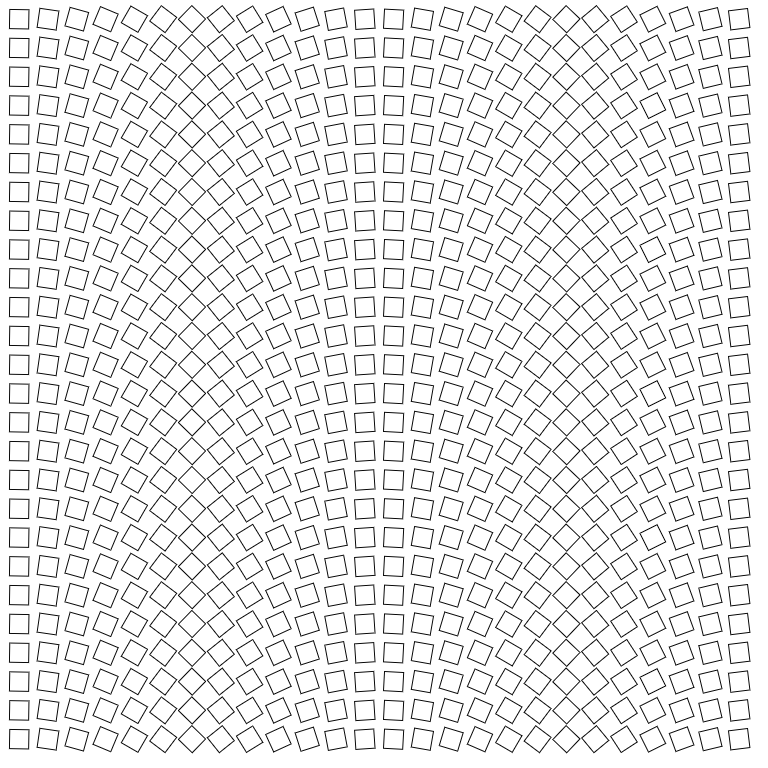
A Shadertoy shader for this pattern:

```glsl
// Grid of thin outlined squares that turn a little further in each column.

mat2 turnClockwise(float angle) {
    float c = cos(angle), s = sin(angle);
    return mat2(c, -s, s, c);
}

// Share of a pixel covered by a line centred on distance zero
float lineCoverage(float dist, float halfWidth, float pixel) {
    float high = min(dist + 0.5 * pixel, halfWidth);
    float low = max(dist - 0.5 * pixel, -halfWidth);
    return clamp((high - low) / pixel, 0.0, 1.0);
}

void mainImage(out vec4 fragColor, in vec2 fragCoord) {
    // Grid counted from the top left, one unit per cell
    float cellsPerCanvas = 80.0 / 3.0;
    vec2 canvas = fragCoord / iResolution.y;
    vec2 grid = vec2(canvas.x, 1.0 - canvas.y) * cellsPerCanvas - 1.0 / 6.0;
    vec2 cell = floor(grid);
    vec2 local = grid - cell - 0.5;

    // Turn grows by column, easing slightly toward the right
    float angle = radians(1.0 + cell.x * (7.3 - 0.0168 * cell.x));
    vec2 corner = abs(turnClockwise(angle) * local);
    float edge = max(corner.x, corner.y) - 1.0 / 3.0;

    // Black outline on white, limited to 26 by 26 squares
    float ink = lineCoverage(edge, 1.0 / 60.0, cellsPerCanvas / iResolution.y);
    bool inside = all(greaterThanEqual(cell, vec2(0.0))) && all(lessThan(cell, vec2(26.0)));
    fragColor = vec4(vec3(inside ? 1.0 - ink : 1.0), 1.0);
}
```
